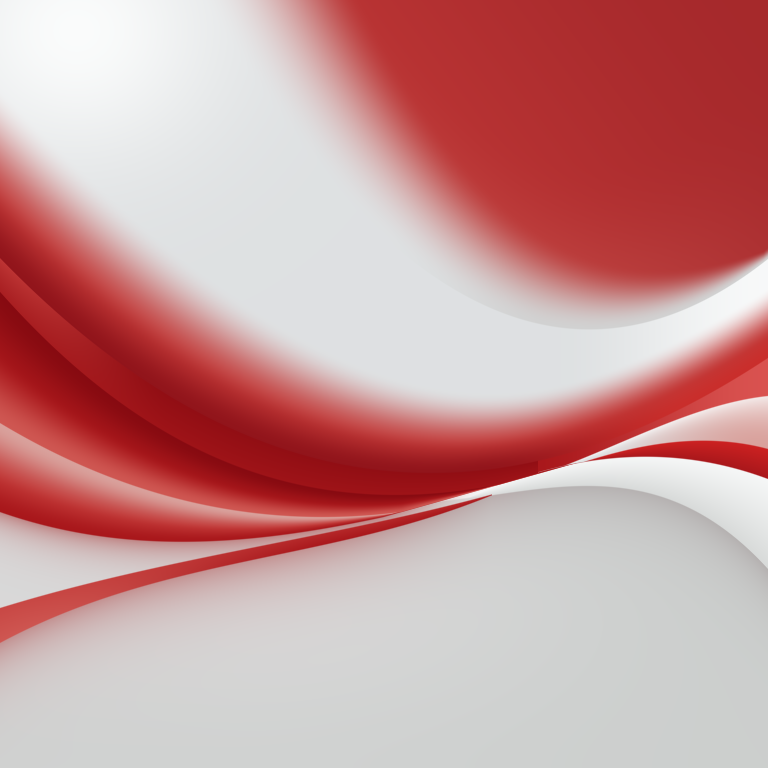
Give the GLSL for this background, as a WebGL 2 fragment shader.

```glsl
#version 300 es
precision highp float;

#define DARK_RED vec3(0.53, 0.04, 0.065)
#define DEEP_RED vec3(0.66, 0.09, 0.105)
#define RED vec3(0.76, 0.22, 0.215)
#define LIGHT_RED vec3(0.81, 0.34, 0.32)
#define PALE_PINK vec3(0.85, 0.63, 0.61)
#define SILVER vec3(0.87, 0.88, 0.885)
#define WHITE vec3(0.98, 0.985, 0.985)
#define GREY vec3(0.80, 0.81, 0.805)
#define KNOT 0.64

uniform vec2 u_resolution;
out vec4 fragColor;

// Cubic through four heights evenly spaced from x = start to x = end
float strand(float x, float start, float end, vec4 h) {
    float s = 3.0 * (x - start) / (end - start);
    float a = s - 1.0, b = s - 2.0, c = s - 3.0;
    return dot(h, vec4(-a * b * c / 6.0, s * b * c / 2.0, -s * a * c / 2.0, s * a * b / 6.0));
}

float leftStrand(float x, vec4 h) { return strand(x, 0.0, KNOT, h); }
float rightStrand(float x, vec4 h) { return strand(x, KNOT, 1.0, h); }
float bowlEdge(float x) { return strand(x, 0.25, 1.0, vec4(1.02, 0.6914, 0.5716, 0.6628)); }

// Smooth coverage of everything over an edge
float above(float y, float edge) {
    float soft = 0.9 / u_resolution.y;
    return smoothstep(-soft, soft, y - edge);
}

// Position between two edges, 0 at the lower one
float between(float y, float low, float high) {
    return clamp((y - low) / max(high - low, 0.002), 0.0, 1.0);
}

float falloff(float d, float reach) { return exp(-max(d, 0.0) / reach); }

void main() {
    vec2 p = gl_FragCoord.xy / u_resolution;
    float x = p.x, y = p.y;
    float onRight = step(KNOT, x);

    // Edges of the folds, left of the knot
    float ribbonLow = leftStrand(x, vec4(0.1628, 0.2441, 0.2917, 0.3550));
    float ribbonTop = leftStrand(x, vec4(0.2083, 0.2630, 0.3066, 0.3560));
    float seam = 0.3255 + 0.281 * (x - 0.4948);
    float foldLow = max(seam, leftStrand(x, vec4(0.3333, 0.2949, 0.3125, 0.3607)));
    float foldMid = max(seam, leftStrand(x, vec4(0.4492, 0.3555, 0.3268, 0.3568)));
    float foldTop = max(seam, leftStrand(x, vec4(0.6200, 0.4388, 0.3620, 0.3672)));

    // Edges of the folds, right of the knot
    float wingLow = rightStrand(x, vec4(0.3550, 0.3672, 0.3464, 0.2591));
    float wingTop = rightStrand(x, vec4(0.3646, 0.3984, 0.4036, 0.3763));
    float flapLow = max(wingTop, rightStrand(x, vec4(0.3529, 0.3984, 0.4245, 0.4154)));
    float flapTop = max(flapLow, rightStrand(x, vec4(0.3646, 0.4036, 0.4531, 0.4844)));

    // Edge of the large sheet
    float sheetLow = strand(x, 0.0, 1.0, vec4(0.6640, 0.4284, 0.3932, 0.5339));

    // Floor with the shadow under the ribbons
    float underside = mix(ribbonLow, wingLow, onRight);
    vec3 color = mix(vec3(0.855), GREY, smoothstep(0.3, 1.0, x));
    color = mix(color, GREY, 0.7 * smoothstep(0.25, 0.0, y));
    vec3 shadow = mix(vec3(0.72, 0.42, 0.42), vec3(0.66, 0.63, 0.63), smoothstep(0.35, 0.75, x));
    color = mix(color, shadow, 0.65 * falloff(underside - y, 0.04));

    // Thin red ribbon
    vec3 ribbon = mix(LIGHT_RED, DEEP_RED, smoothstep(0.0, 0.45, x));
    ribbon = mix(ribbon, RED, 0.5 * between(y, ribbonLow, ribbonTop));
    color = mix(color, ribbon, above(y, ribbonLow) * (1.0 - onRight));

    // Pale strip running through the knot into the right wing
    vec3 strip = mix(vec3(0.85), vec3(0.72, 0.42, 0.42), 0.75 * falloff(foldLow - y, 0.022));
    vec3 wing = mix(GREY, WHITE, 0.25 + 0.65 * between(y, wingLow, wingTop));
    strip = mix(strip, wing, smoothstep(0.48, KNOT, x));
    color = mix(color, strip, above(y, mix(ribbonTop, wingLow, onRight)));

    // Left folds, each paler toward its lit edge
    float t = between(y, foldLow, foldMid);
    vec3 fold = mix(DEEP_RED, RED, smoothstep(0.0, 0.5, t));
    fold = mix(fold, PALE_PINK, smoothstep(0.3, 1.0, t));
    color = mix(color, fold, above(y, foldLow));

    t = between(y, foldMid, foldTop);
    fold = mix(LIGHT_RED, DEEP_RED, smoothstep(0.0, 0.55, t));
    fold = mix(fold, DARK_RED, smoothstep(0.35, 1.0, t));
    color = mix(color, fold, above(y, foldMid));

    t = between(y, foldTop, sheetLow);
    fold = mix(DEEP_RED, DARK_RED, 0.3 + 0.4 * t);
    fold = mix(fold, RED, (0.3 + 0.6 * t) * smoothstep(0.22, 0.0, x));
    color = mix(color, fold, above(y, foldTop));

    // Right folds
    float beyond = step(0.7, x);
    t = between(y, wingTop, flapLow);
    color = mix(color, mix(DEEP_RED, vec3(0.80, 0.13, 0.13), t), beyond * above(y, wingTop));
    t = between(y, flapLow, flapTop);
    fold = mix(SILVER, PALE_PINK, smoothstep(0.75, 1.0, x));
    color = mix(color, mix(fold, WHITE, 0.8 * t * t), beyond * above(y, flapLow));
    fold = mix(DEEP_RED, vec3(0.85, 0.32, 0.31), smoothstep(0.68, 1.0, x));
    color = mix(color, fold, beyond * above(y, flapTop));

    // Large sheet: silver with a highlight, turning red toward its edge
    vec2 glow = (p - vec2(0.10, 0.96)) / vec2(0.19, 0.17);
    float shine = exp(-dot(glow, glow));
    shine = max(shine, 0.9 * smoothstep(0.72, 1.0, x));
    vec3 silver = mix(SILVER, WHITE, shine);
    float reach = 0.092 + 0.13 * (1.0 - smoothstep(0.0, 0.75, x));
    t = (y - sheetLow) / reach;
    vec3 rim = mix(DARK_RED + 0.04, vec3(0.79, 0.18, 0.17), smoothstep(0.62, 0.9, x));
    vec3 sheet = mix(rim, RED, smoothstep(0.0, 0.45, t));
    sheet = mix(sheet, silver, smoothstep(0.25, 1.0, t));

    // Red bowl fading in from the sheet
    float edge = bowlEdge(x);
    float slope = (bowlEdge(x + 0.01) - edge) / 0.01;
    float depth = (y - edge) / sqrt(1.0 + slope * slope);
    float fade = smoothstep(0.0, max(0.012, 0.37 - 0.36 * x), depth);
    vec3 bowl = mix(LIGHT_RED, RED, smoothstep(0.0, 0.22, depth));
    bowl = mix(bowl, vec3(0.65, 0.16, 0.17), smoothstep(0.85, 1.75, x + 0.75 * y));
    vec3 haze = mix(sheet, vec3(0.82), smoothstep(0.5, 0.72, x));
    sheet = mix(sheet, mix(haze, bowl, fade), above(y, edge));

    color = mix(color, sheet, above(y, sheetLow));
    fragColor = vec4(color, 1.0);
}
```
